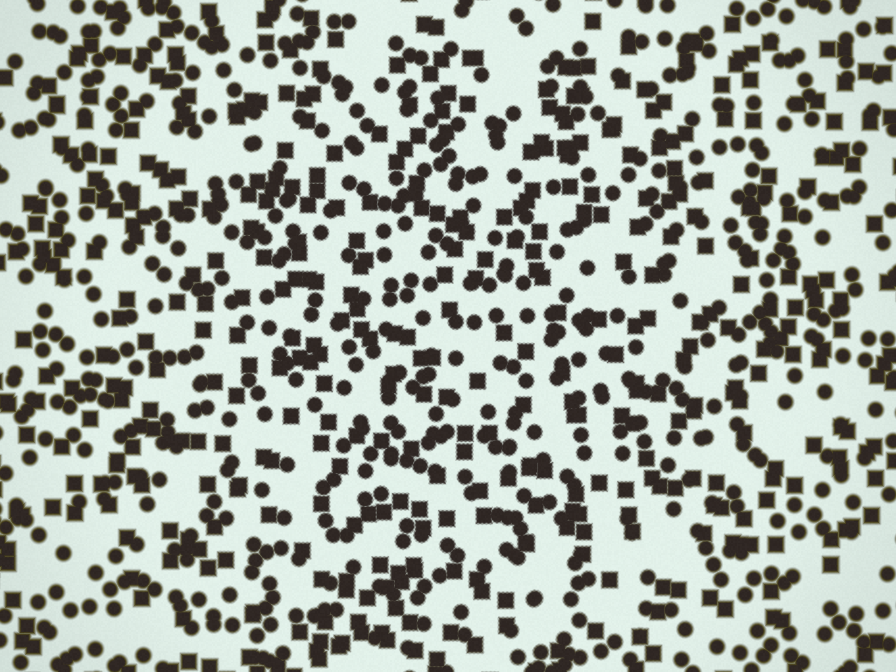
This texture is drawn by a Shadertoy shader. Its source:

```glsl
const vec3 PAPER = vec3(0.885, 0.945, 0.915);
const vec3 INK = vec3(0.185, 0.153, 0.140);
const vec3 FRINGE_LOSS = vec3(0.0, 0.01, 0.14);  // light lost along outer edges
const float CELL = 0.07;            // scatter cell, in canvas heights
const int SLOTS = 12;               // possible marks per cell
const float FILL = 0.37;            // chance that a slot holds a mark
const float SQUARE_SHARE = 0.43;
const float DISC_RADIUS = 0.0115;
const float SQUARE_HALF = 0.0119;
const float SOFT_CENTRE = 0.0027;   // half width of the edge ramp
const float SOFT_SIDE = 0.0042;
const float SCREEN_PITCH = 0.0062;  // fine print screen on the edges
const float SCREEN_DEPTH = 0.0006;
const float VIGNETTE = 0.07;
const float GRAIN = 0.018;
const float GRAIN_ROWS = 384.0;
const float TAU = 6.2831853;

// Integer hash: three random values from 0 to 1
vec3 hash3(ivec3 seed) {
    uvec3 v = uvec3(seed + 4096) * 1664525u + 1013904223u;
    v.x += v.y * v.z; v.y += v.z * v.x; v.z += v.x * v.y;
    v ^= v >> 16u;
    v.x += v.y * v.z; v.y += v.z * v.x; v.z += v.x * v.y;
    return vec3(v >> 8u) / 16777216.0;
}

float squareDistance(vec2 p, float halfSide) {
    vec2 q = abs(p) - halfSide;
    return length(max(q, 0.0)) + min(max(q.x, q.y), 0.0);
}

// Distance to the union of randomly scattered discs and squares
float marksDistance(vec2 p) {
    ivec2 base = ivec2(floor(p / CELL - 0.5));
    float d = CELL;
    for (int k = 0; k < 4; k++) {
        ivec2 cell = base + ivec2(k & 1, k >> 1);
        for (int slot = 0; slot < SLOTS; slot++) {
            vec3 rnd = hash3(ivec3(cell, slot));
            if (rnd.z > FILL) continue;
            vec2 q = p - (vec2(cell) + rnd.xy) * CELL;
            bool isSquare = rnd.z < FILL * SQUARE_SHARE;
            d = min(d, isSquare ? squareDistance(q, SQUARE_HALF)
                                : length(q) - DISC_RADIUS);
        }
    }
    return d;
}

void mainImage(out vec4 fragColor, in vec2 fragCoord) {
    vec2 p = fragCoord / iResolution.y;
    vec2 fromCentre = p - 0.5 * iResolution.xy / iResolution.y;
    float side = smoothstep(0.2, 0.62, length(fromCentre * vec2(1.0, 0.75)));

    // Ink coverage, softer toward the sides
    vec2 wave = sin(p * TAU / SCREEN_PITCH);
    float d = marksDistance(p) + SCREEN_DEPTH * (1.0 - side) * wave.x * wave.y;
    float soft = max(mix(SOFT_CENTRE, SOFT_SIDE, side), 0.7 / iResolution.y);
    float cover = 1.0 - smoothstep(-soft, soft, d);

    // Lens shading on the paper and olive fringes on the ink
    vec3 paper = PAPER * (1.0 - VIGNETTE * smoothstep(0.5, 0.85, length(fromCentre)));
    vec3 color = mix(paper, INK, cover);
    color -= FRINGE_LOSS * side * 9.5 * cover * cover * cover * (1.0 - cover);

    // Paper grain
    float grain = hash3(ivec3(floor(p * GRAIN_ROWS), 77)).x - 0.5;
    color += GRAIN * grain;

    fragColor = vec4(clamp(color, 0.0, 1.0), 1.0);
}
```
